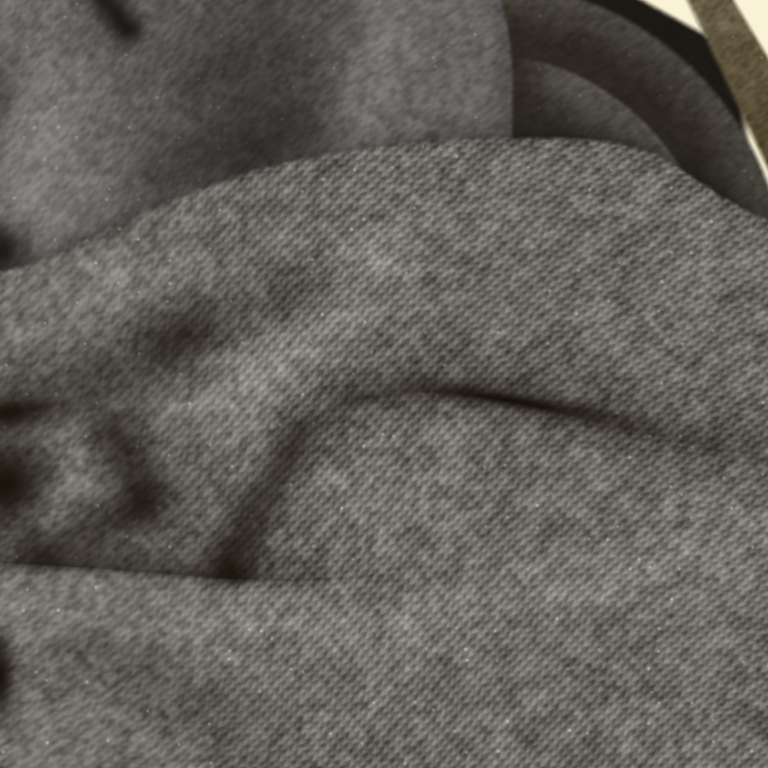
Reproduce this texture procedurally as a Shadertoy shader.

```glsl
// Draped heather-grey knit: overlapping cloth layers bounded by splines and arcs,
// shaded with soft Gaussian folds and creases, then covered with diagonal
// knit ribs, fibre noise and scattered pale flecks.

const float TAU = 6.2831853;

float hash(vec2 p) {
    vec3 q = fract(vec3(p.xyx) * 0.1031);
    q += dot(q, q.yzx + 33.33);
    return fract((q.x + q.y) * q.z);
}

float noise(vec2 p) {
    vec2 i = floor(p), f = fract(p);
    f = f * f * (3.0 - 2.0 * f);
    return mix(mix(hash(i), hash(i + vec2(1, 0)), f.x),
               mix(hash(i + vec2(0, 1)), hash(i + vec2(1, 1)), f.x), f.y);
}

// Catmull-Rom curve through seven evenly spaced heights
float spline(float t, float k[7]) {
    float s = clamp(t, 0.0, 0.9999) * 6.0;
    int i = int(s);
    float f = s - float(i);
    float a = k[max(i - 1, 0)], b = k[i], c = k[i + 1], d = k[min(i + 2, 6)];
    return b + 0.5 * f * (c - a + f * (2.0 * a - 5.0 * b + 4.0 * c - d + f * (3.0 * (b - c) + d - a)));
}

// Approximate signed distance above a spline that starts at x0
float above(vec2 p, float x0, float k[7]) {
    float w = 1.0 - x0, t = (p.x - x0) / w, h = spline(t, k);
    float slope = (spline(t + 0.01, k) - h) / (0.01 * w);
    return (p.y - h) / sqrt(1.0 + slope * slope);
}

float blob(vec2 p, vec2 centre, vec2 radius, float angle) {
    float c = cos(angle), s = sin(angle);
    vec2 q = mat2(c, -s, s, c) * (p - centre) / radius;
    return exp(-dot(q, q));
}

float stroke(vec2 p, vec2 a, vec2 b, float width) {
    vec2 d = b - a;
    float r = length(p - a - d * clamp(dot(p - a, d) / dot(d, d), 0.0, 1.0)) / width;
    return exp(-r * r);
}

float inside(float d, float soft) { return smoothstep(soft, -soft, d); }

vec3 cloth(float tone) { return vec3(tone + 0.002, tone - 0.014, tone - 0.047 + 0.03 * tone); }

// Bright opening, strap and dark folds in the upper right
vec3 backdrop(vec2 p) {
    vec3 col = vec3(0.98, 0.95, 0.84);
    col = mix(col, vec3(0.11, 0.10, 0.08), inside(p.y - 1.0 + (p.x - 0.835) * 0.55, 0.006)
              * inside(p.x - 0.97, 0.01));
    float drop = 1.0 - p.y;
    float left = 0.895 + 0.48 * drop, right = 0.955 + 0.60 * drop;
    float strap = inside(left - p.x, 0.006) * inside(p.x - right, 0.005);
    col = mix(col, vec3(0.40, 0.36, 0.27) - 0.5 * drop * vec3(0.8), strap);
    float r = length(p - vec2(0.62));
    col = mix(col, cloth(0.17 + 0.10 * smoothstep(0.33, 0.40, r)), inside(r - 0.405, 0.005));
    float inner = 0.17 + 0.15 * smoothstep(0.22, 0.31, r) * smoothstep(0.65, 0.76, p.x);
    return mix(col, cloth(inner), inside(r - 0.311, 0.004));
}

float rearTone(vec2 p) {
    float t = 0.40 - 0.15 * blob(p, vec2(0.33, 0.91), vec2(0.13, 0.16), -0.4);
    t += 0.08 * stroke(p, vec2(0.51, 1.0), vec2(0.46, 0.86), 0.045);
    t += 0.09 * blob(p, vec2(0.06, 0.79), vec2(0.08, 0.15), 0.3);
    t -= 0.09 * stroke(p, vec2(0.20, 0.77), vec2(0.40, 0.83), 0.04);
    t -= 0.26 * stroke(p, vec2(0.13, 1.01), vec2(0.165, 0.962), 0.022);
    t -= 0.30 * blob(p, vec2(0.0, 0.675), vec2(0.035, 0.035), 0.0);
    t -= 0.14 * blob(p, vec2(0.0, 0.88), vec2(0.02, 0.05), 0.0);
    return t - 0.07 * smoothstep(0.62, 0.665, p.x);
}

float frontTone(vec2 p, float rim) {
    float t = 0.42 - 0.05 * exp(rim / 0.012);
    // upper bend, with its shadowed left valley
    t += 0.07 * stroke(p, vec2(0.50, 0.67), vec2(0.34, 0.48), 0.055);
    t += 0.05 * blob(p, vec2(0.13, 0.63), vec2(0.16, 0.05), 0.35);
    t -= 0.13 * stroke(p, vec2(0.0, 0.465), vec2(0.24, 0.55), 0.045);
    t -= 0.11 * stroke(p, vec2(0.22, 0.57), vec2(0.42, 0.625), 0.04);
    t -= 0.18 * blob(p, vec2(0.01, 0.463), vec2(0.07, 0.018), 0.1);
    t += 0.05 * stroke(p, vec2(0.25, 0.46), vec2(0.46, 0.60), 0.03);
    // curled pocket
    t -= 0.20 * stroke(p, vec2(0.15, 0.43), vec2(0.19, 0.36), 0.04);
    t -= 0.13 * stroke(p, vec2(0.18, 0.33), vec2(0.06, 0.285), 0.035);
    t -= 0.32 * blob(p, vec2(0.005, 0.37), vec2(0.06, 0.05), 0.3);
    t += 0.06 * stroke(p, vec2(0.10, 0.40), vec2(0.07, 0.33), 0.03);
    // long crease and its curved tail
    float d = above(p, 0.28, float[7](0.25, 0.445, 0.487, 0.482, 0.456, 0.428, 0.40));
    float span = smoothstep(0.36, 0.46, p.x);
    float shade = exp(-abs(d) / (d > 0.0 ? 0.035 : 0.022));
    t -= span * (0.20 - 0.08 * smoothstep(0.75, 1.0, p.x)) * shade;
    t -= 0.15 * blob(p, vec2(0.67, 0.478), vec2(0.12, 0.010), -0.16);
    t -= 0.20 * stroke(p, vec2(0.30, 0.27), vec2(0.39, 0.435), 0.035) * (1.0 - 0.6 * span);
    t += 0.05 * blob(p, vec2(0.52, 0.37), vec2(0.14, 0.06), 0.5);
    // lower fold
    float lip = above(p, 0.0, float[7](0.268, 0.258, 0.246, 0.25, 0.28, 0.31, 0.34));
    float fade = 1.0 - smoothstep(0.30, 0.56, p.x);
    t -= fade * 0.20 * exp(-abs(lip) / (lip > 0.0 ? 0.028 : 0.006));
    t += 0.05 * exp(-pow((lip + 0.055) / 0.05, 2.0));
    t -= 0.06 * stroke(p, vec2(0.12, 0.16), vec2(0.34, 0.02), 0.05);
    return t - 0.32 * blob(p, vec2(0.0, 0.12), vec2(0.018, 0.055), 0.0);
}

// Ribs, stitches, fibres and flecks, centred on zero
float knit(vec2 p, float ribs) {
    vec2 q = mat2(0.77, -0.64, 0.64, 0.77) * p;
    q.y += 0.018 * sin(5.0 * p.x + 3.0 * p.y) + 0.003 * noise(p * 18.0);
    float row = sin(TAU * 105.0 * q.y);
    float stitch = sin(TAU * 90.0 * q.x + 1.5 * row);
    float fibre = noise(q * vec2(120.0, 210.0)) + 0.8 * noise(p * 85.0) + 0.5 * noise(p * 32.0) - 1.15;
    vec2 cell = p * 75.0, id = floor(cell);
    vec2 jitter = 0.3 + 0.4 * vec2(hash(id + 7.0), hash(id + 19.0));
    float fleck = step(0.955, hash(id)) * inside(length(fract(cell) - jitter) - 0.15, 0.12);
    return ribs * (0.050 * row + 0.028 * stitch) + 0.14 * fibre + 0.16 * fleck;
}

void mainImage(out vec4 fragColor, in vec2 fragCoord) {
    vec2 p = fragCoord / iResolution.xy;
    float rim = above(p, 0.0, float[7](0.645, 0.715, 0.778, 0.81, 0.82, 0.806, 0.715));
    rim += 0.003 * (noise(p * 150.0) - 0.5);
    float front = inside(rim, 0.004);
    float rear = inside(p.x - 0.667 + 1.5 * pow(max(p.y - 0.9, 0.0), 2.0), 0.004);
    vec3 col = mix(backdrop(p), cloth(rearTone(p)) + vec3(0.0, 0.002, 0.018), rear);
    col *= 1.0 - 0.25 * exp(-max(rim, 0.0) / 0.015);
    col = mix(col, cloth(frontTone(p, rim)), front);
    // weave is softer behind and toward the left
    float ribs = mix(0.25, 0.35 + 0.65 * smoothstep(0.1, 0.45, p.x), front);
    float tone = dot(col, vec3(0.333));
    float lit = smoothstep(0.02, 0.40, tone) * (1.0 - smoothstep(0.5, 0.75, tone));
    col += knit(p, ribs) * lit * mix(0.65, 1.0, front);
    fragColor = vec4(clamp(col, 0.0, 1.0), 1.0);
}
```
